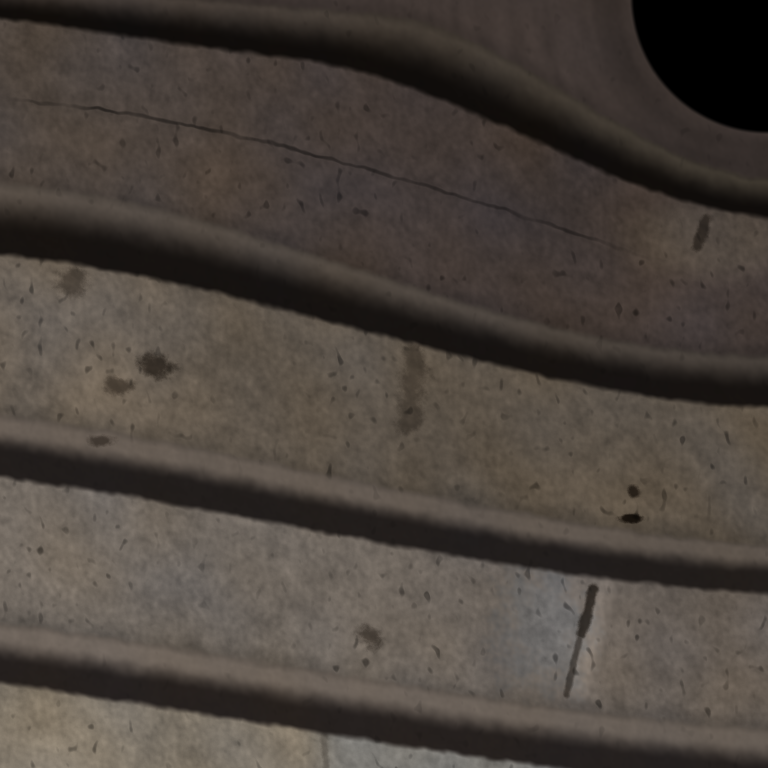
This texture is drawn by a three.js fragment shader. Its source:

```glsl
// Worn stone steps seen obliquely: four curved ledges cast shadow bands over rough risers,
// with a black round opening at the upper right. Ledges are layered between cubic edge
// curves, and gradient noise supplies grain, stains, pits and chipped edges.
varying vec2 vUv;

vec2 gradient(vec2 cell) {
  vec2 h = fract(sin(vec2(dot(cell, vec2(127.1, 311.7)), dot(cell, vec2(269.5, 183.3)))) * 4375.85);
  return h * 2.0 - 1.0;
}

float noise(vec2 p) {
  vec2 i = floor(p), f = fract(p);
  vec2 u = f * f * f * (f * (f * 6.0 - 15.0) + 10.0);
  float low = mix(dot(gradient(i), f), dot(gradient(i + vec2(1, 0)), f - vec2(1, 0)), u.x);
  float high = mix(dot(gradient(i + vec2(0, 1)), f - vec2(0, 1)), dot(gradient(i + 1.0), f - 1.0), u.x);
  return mix(low, high, u.y);
}

float fbm(vec2 p) {
  float sum = 0.0, gain = 0.6;
  for (int i = 0; i < 5; i++) {
    sum += gain * noise(p);
    p = mat2(1.6, 1.2, -1.2, 1.6) * p + 7.3;
    gain *= 0.58;
  }
  return sum;
}

// Height of a curve from left to right, bent by a cubic term
float edge(float x, float left, float right, float bend, float skew) {
  return mix(left, right, x) + x * (1.0 - x) * (bend + skew * x);
}

// Lays a lit lip, its shadow and the next riser over c; alpha is the grain strength
vec4 ledge(vec4 c, float y, float top, float bottom, vec2 fade, vec3 lip, vec3 dark, vec3 riser) {
  float t = (y - top) / (bottom - top);
  c.rgb *= 1.0 - 0.13 * smoothstep(-0.025, 0.0, y - top);
  vec3 shade = mix(lip, dark, smoothstep(fade.x, fade.y, t));
  shade *= 0.86 + 0.14 * smoothstep(0.0, 0.14, t);
  c = mix(c, vec4(shade, 0.35), smoothstep(-0.004, 0.005, y - top));
  return mix(c, vec4(riser, 1.0), smoothstep(-0.005, 0.005, y - bottom));
}

// Soft round mark with a ragged outline
float mark(vec2 p, vec2 center, vec2 size, float rough) {
  return 1.0 - smoothstep(0.4, 1.2, length((p - center) / size) + rough);
}

// Ragged streak between two points
float streak(vec2 p, vec2 a, vec2 b, float width, float rough) {
  vec2 d = b - a;
  float t = clamp(dot(p - a, d) / dot(d, d), 0.0, 1.0);
  return 1.0 - smoothstep(0.3, 1.2, length(p - a - d * t) / width + rough);
}

void main() {
  vec2 p = vec2(vUv.x, 1.0 - vUv.y);
  float x = p.x;
  vec2 stone = vec2(x, p.y - 0.18 * x);
  float blotch = fbm(stone * 5.0);
  float grain = fbm(stone * 38.0 + 11.0);
  float fine = noise(stone * vec2(130.0, 110.0));
  float rough = grain * 1.1;
  float y = p.y + 0.004 * noise(stone * 30.0) + 0.003 * noise(stone * 75.0);

  // Wall above the first ledge, smeared around the opening
  vec2 toHole = p - vec2(1.0, -0.005);
  float radius = length(toHole);
  float smear = noise(vec2(radius * 70.0, atan(toHole.y, -toHole.x) * 3.0));
  vec3 wall = vec3(0.25, 0.215, 0.2) * (1.0 + 0.14 * smear);
  wall *= 1.0 - 0.2 * smoothstep(0.26, 0.2, radius) * smoothstep(0.17, 0.2, radius);
  vec4 c = vec4(wall, 0.35);

  // Riser colours drift across the steps
  vec3 upper = mix(vec3(0.31, 0.275, 0.25), vec3(0.255, 0.22, 0.205), smoothstep(0.0, 0.6, x));
  upper = mix(upper, vec3(0.31, 0.275, 0.245), mark(p, vec2(0.93, 0.31), vec2(0.13, 0.06), 0.0));
  vec3 middle = mix(vec3(0.405, 0.367, 0.325), vec3(0.35, 0.315, 0.275), smoothstep(0.1, 0.55, x));
  vec3 lower = mix(vec3(0.435, 0.403, 0.37), vec3(0.38, 0.35, 0.325), smoothstep(0.3, 1.0, x));
  lower = mix(lower, vec3(0.43, 0.425, 0.42), 0.7 * mark(p, vec2(0.71, 0.82), vec2(0.07, 0.09), rough));
  vec3 lowest = mix(vec3(0.49, 0.455, 0.405), vec3(0.46, 0.45, 0.43), smoothstep(0.38, 0.45, x));

  // Ledges from top to bottom
  float firstTop = -0.026 + 0.09 * x + 0.168 * smoothstep(0.5, 0.99, x);
  float firstBottom = 0.023 + 0.14 * x + 0.121 * smoothstep(0.4, 0.98, x);
  c = ledge(c, y, firstTop, firstBottom, vec2(0.05, 0.8),
    mix(vec3(0.285, 0.25, 0.23), vec3(0.245, 0.22, 0.185), x), vec3(0.06, 0.048, 0.04), upper);
  c = ledge(c, y, edge(x, 0.237, 0.462, -0.15, 0.385), edge(x, 0.332, 0.531, -0.11, 0.27), vec2(0.08, 0.68),
    vec3(0.345, 0.31, 0.28) * (1.0 - 0.2 * x), vec3(0.085, 0.071, 0.063), middle);
  c = ledge(c, y, edge(x, 0.538, 0.71, -0.03, 0.13), edge(x, 0.621, 0.773, -0.02, 0.12), vec2(0.25, 0.62),
    vec3(0.41, 0.37, 0.335) * (1.0 - 0.12 * x), vec3(0.13, 0.113, 0.105), lower);
  c = ledge(c, y, edge(x, 0.81, 0.948, -0.015, 0.09), edge(x, 0.889, 1.03, 0.0, 0.06), vec2(0.25, 0.65),
    vec3(0.44, 0.4, 0.365) * (1.0 - 0.1 * x), vec3(0.145, 0.125, 0.116), lowest);

  // Stains, grain and scattered pits
  float pits = smoothstep(0.24, 0.5, noise(stone * vec2(85.0, 60.0) + 3.0)) * smoothstep(-0.2, 0.25, blotch + 0.1);
  c.rgb *= 1.0 + c.a * (0.24 * blotch + 0.27 * grain + 0.13 * fine - 0.35 * pits);
  c.rgb += c.a * 0.025 * noise(stone * 9.0 + 20.0) * vec3(1.0, 0.3, -0.8);

  // Long crack in the upper riser
  float crack = abs(y - edge(x, 0.128, 0.385, -0.18, 0.12));
  float crackFade = smoothstep(0.0, 0.1, x) * smoothstep(0.93, 0.65, x) * (0.65 + noise(stone * 18.0));
  c.rgb *= 1.0 - 0.5 * crackFade * smoothstep(0.0038, 0.0005, crack);

  // Joints and chips
  c.rgb *= 1.0 + 0.16 * streak(p, vec2(0.788, 0.765), vec2(0.755, 0.9), 0.016, rough);
  float wear = 0.6 * streak(p, vec2(0.772, 0.767), vec2(0.757, 0.825), 0.008, rough);
  wear = max(wear, 0.4 * streak(p, vec2(0.755, 0.83), vec2(0.737, 0.905), 0.005, rough));
  wear = max(wear, 0.25 * streak(p, vec2(0.54, 0.46), vec2(0.533, 0.55), 0.018, rough));
  wear = max(wear, 0.4 * streak(p, vec2(0.92, 0.285), vec2(0.908, 0.32), 0.009, rough));
  wear = max(wear, 0.2 * streak(p, vec2(0.422, 0.96), vec2(0.425, 1.0), 0.006, rough));
  wear = max(wear, 0.5 * mark(p, vec2(0.203, 0.477), vec2(0.025, 0.017), rough));
  wear = max(wear, 0.35 * mark(p, vec2(0.156, 0.5), vec2(0.02, 0.014), rough));
  wear = max(wear, 0.4 * mark(p, vec2(0.48, 0.83), vec2(0.018, 0.016), rough));
  wear = max(wear, 0.75 * mark(p, vec2(0.82, 0.675), vec2(0.019, 0.006), rough));
  wear = max(wear, 0.6 * mark(p, vec2(0.826, 0.64), vec2(0.008, 0.01), rough));
  wear = max(wear, 0.4 * mark(p, vec2(0.133, 0.574), vec2(0.017, 0.008), rough));
  wear = max(wear, 0.3 * mark(p, vec2(0.095, 0.368), vec2(0.025, 0.02), rough));
  c.rgb *= 1.0 - wear * vec3(0.95, 1.0, 1.05);

  // Black opening
  c.rgb *= smoothstep(0.174, 0.181, radius);
  gl_FragColor = vec4(c.rgb, 1.0);
}
```
